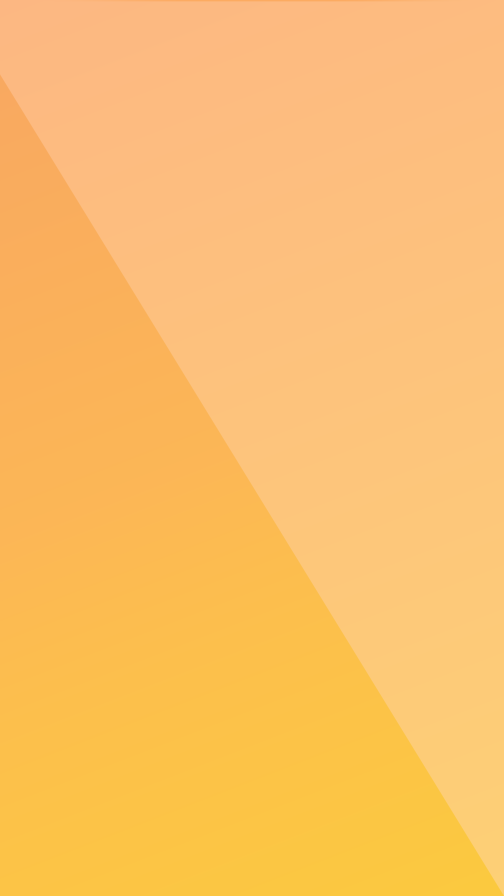
This background is drawn by a WebGL 1 fragment shader. Its source:

```glsl
precision highp float;

uniform vec2 u_resolution;

// Deep orange to golden yellow
vec3 deepGradient(float t) {
  vec3 amber = vec3(0.99, 0.73, 0.325);
  vec3 upper = mix(vec3(0.972, 0.652, 0.385), amber, smoothstep(-0.2, 0.75, t) * 1.1 - 0.1);
  return mix(upper, vec3(0.985, 0.79, 0.245), clamp((t - 0.5) / 0.5, 0.0, 1.0));
}

// Soft peach to pale gold
vec3 paleGradient(float t) {
  return mix(vec3(0.99, 0.718, 0.51), vec3(0.992, 0.816, 0.46), t);
}

void main() {
  vec2 uv = gl_FragCoord.xy / u_resolution;
  float pixel = 1.0 / u_resolution.y;

  // Tilted gradient running from upper left to lower right
  float t = dot(vec2(uv.x * 0.5625, 1.0 - uv.y), vec2(0.36, 0.93)) / 1.1325;

  // Diagonal edge between the two panels
  float edge = (uv.y - 0.917 * (1.0 - uv.x)) / length(vec2(1.0, 0.917 / 0.5625));
  float pale = smoothstep(-0.7 * pixel, 0.7 * pixel, edge);
  vec3 color = mix(deepGradient(t), paleGradient(t), pale);

  // Thin orange line along the top, fading at both ends
  float line = smoothstep(0.9975, 0.9995, uv.y);
  float fade = smoothstep(0.08, 0.4, uv.x) * smoothstep(0.95, 0.65, uv.x);
  color = mix(color, vec3(0.985, 0.65, 0.34), 0.75 * line * fade);

  gl_FragColor = vec4(color, 1.0);
}
```
